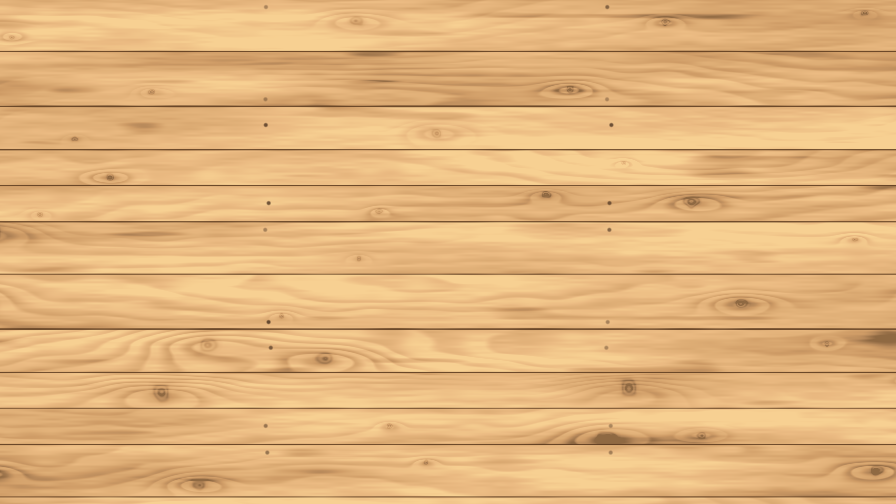
Write a WebGL 1 fragment shader that draws this texture.

```glsl
precision highp float;
// Pale wooden boards laid horizontally, with dark seams, nail heads and knots.
// Five board heights repeat down the canvas. Grain is the contour lines of a
// stretched noise field that bulges around knots. Unit: one canvas height.

uniform vec2 u_resolution;

// Layout, measured downwards from the top of each group of five boards
const float GROUP = 0.442;
const float GROUP_SHIFT = 0.002;
const vec4 SEAMS = vec4(0.104, 0.213, 0.299, 0.370);
const vec4 NAIL_ROWS = vec4(0.016, 0.199, 0.250, 0.405);
const float NAIL_START = 0.532;
const float NAIL_SPACING = 0.676;
const float NAIL_RADIUS = 0.0038;
const float SEAM_THIN = 0.0007;
const float SEAM_THICK = 0.0015;

// Grain and knots
const float RING_DENSITY = 34.0;
const float KNOT_CELL = 0.45;
const float KNOT_CHANCE = 0.6;
const float TONE_WAVE = 2.8; // boards from one dark board to the next

// Strength of each shading layer, in steps of the colour ramp
const float BASE_TONE = 0.62;
const float BOARD_TONE = 0.6;
const float RING_TONE = 1.3;
const float BROAD_TONE = 3.5;
const float STREAK_TONE = 1.2;
const float FIBRE_TONE = 0.9;
const float STAIN_TONE = 2.0;
const float HALO_TONE = 0.4;
const float KNOT_TONE = 2.4;
const float CORNER_TONE = 1.5;

// Wood colours, light to dark
const vec3 PALE = vec3(0.96, 0.80, 0.56);
const vec3 HONEY = vec3(0.92, 0.73, 0.51);
const vec3 TAN = vec3(0.87, 0.68, 0.46);
const vec3 BROWN = vec3(0.81, 0.61, 0.40);
const vec3 UMBER = vec3(0.71, 0.53, 0.35);
const vec3 DARK = vec3(0.56, 0.41, 0.26);
const vec3 SEAM_COLOR = vec3(0.36, 0.23, 0.12);
const vec3 NAIL_COLOR = vec3(0.33, 0.23, 0.15);

float hash(vec2 p) {
  vec3 q = fract(p.xyx * vec3(0.1031, 0.1030, 0.0973));
  q += dot(q, q.yzx + 33.33);
  return fract((q.x + q.y) * q.z);
}

float noise(vec2 p) {
  vec2 i = floor(p), f = fract(p);
  f = f * f * (3.0 - 2.0 * f);
  vec2 e = vec2(1.0, 0.0);
  return mix(mix(hash(i), hash(i + e), f.x),
             mix(hash(i + e.yx), hash(i + e.xx), f.x), f.y);
}

float min4(vec4 v) { return min(min(v.x, v.y), min(v.z, v.w)); }
float max4(vec4 v) { return max(max(v.x, v.y), max(v.z, v.w)); }
float ramp(float x) { return clamp(x, 0.0, 1.0); }

// Colour ramp with one stop per unit of tone
vec3 woodColor(float tone) {
  vec3 c = mix(PALE, HONEY, clamp(tone, -0.25, 1.0));
  c = mix(c, TAN, ramp(tone - 1.0));
  c = mix(c, BROWN, ramp(tone - 2.0));
  c = mix(c, UMBER, ramp(tone - 3.0));
  return mix(c, DARK, ramp(tone - 4.0));
}

// x: bulge of the grain around knots, y: darkness of the knots themselves
vec2 knots(vec2 p, float board, float height) {
  vec2 sum = vec2(0.0);
  float cell = floor(p.x / KNOT_CELL);
  for (int i = -1; i <= 1; i++) {
    vec2 id = vec2(cell + float(i) + 20.0, board * 7.0 + 3.0);
    float size = hash(id + 91.7);
    float radius = mix(0.006, 0.021, size * size);
    vec2 center = vec2((cell + float(i) + hash(id + 12.3)) * KNOT_CELL,
                       (hash(id + 47.1) - 0.5) * height * 0.6);
    vec2 d = (p - center) / radius;
    float present = step(hash(id), KNOT_CHANCE);
    vec2 halo = d / vec2(mix(3.5, 6.5, size), 1.6);
    float r = length(d / vec2(1.3, 1.0)) + 0.8 * (noise(d * 0.9 + id) - 0.5);
    float core = (1.0 - smoothstep(0.1, 1.2, r)) * (0.75 + 0.25 * cos(r * 11.0));
    sum += present * vec2(mix(1.0, 3.2, size) * exp(-dot(halo, halo)), core);
  }
  return sum;
}

void main() {
  vec2 p = gl_FragCoord.xy / u_resolution.y;
  float px = 1.0 / u_resolution.y;
  float down = 1.0 - p.y + GROUP_SHIFT;

  // Find the board and the distance to its nearest seam
  float group = floor(down / GROUP);
  float q = down - group * GROUP;
  vec4 passed = step(SEAMS, vec4(q));
  float board = group * 5.0 + dot(passed, vec4(1.0));
  float top = max4(passed * SEAMS);
  float bottom = min4(mix(SEAMS, vec4(GROUP), passed));
  float middle = 0.5 * (top + bottom);
  float edge = min(q - top, bottom - q);
  vec2 b = vec2(p.x, q - middle);
  vec2 seed = vec2(board * 17.3 + 5.0, board * 31.7 + 40.0);

  // Growth rings, stronger in some stretches and around knots
  vec2 knot = knots(b, board, bottom - top);
  float rings = b.y * RING_DENSITY + knot.x
    + 6.0 * noise(b * vec2(1.5, 11.0) + seed)
    + 0.6 * noise(b * vec2(11.0, 45.0) + seed);
  float s = fract(rings);
  float line = smoothstep(0.2, 0.8, s) * (1.0 - smoothstep(0.8, 1.0, s));
  float figure = smoothstep(0.3, 0.75, noise(b * vec2(2.2, 14.0) + seed + 9.0));
  figure = 0.2 + 0.8 * figure + 0.25 * min(knot.x, 2.0);

  // Broad shading, streaks and fine fibres
  float broad = noise(b * vec2(1.8, 15.0) + seed + 23.0) - 0.5;
  float streak = noise(b * vec2(3.5, 70.0) + seed + 57.0) - 0.5;
  float fibre = noise(b * vec2(22.0, 240.0) + seed + 71.0) - 0.5;
  float stain = smoothstep(0.78, 1.0, noise(b * vec2(5.0, 55.0) + seed + 83.0));
  float wave = cos(6.2832 * (board - 1.0) / TONE_WAVE);
  vec2 fromCenter = gl_FragCoord.xy / u_resolution - 0.5;
  float tone = BASE_TONE + BOARD_TONE * wave + RING_TONE * line * figure
    + BROAD_TONE * broad + STREAK_TONE * streak + FIBRE_TONE * fibre
    + STAIN_TONE * stain + HALO_TONE * knot.x + KNOT_TONE * knot.y
    + CORNER_TONE * dot(fromCenter, fromCenter) + 0.4 * exp(-edge / 0.004);
  vec3 color = woodColor(tone);

  // Nail heads in regular columns, some worn faint
  float column = floor((p.x - NAIL_START) / NAIL_SPACING + 0.5);
  vec2 nailId = vec2(column + 9.0, board + 3.0);
  float nailX = NAIL_START + column * NAIL_SPACING + 0.012 * (hash(nailId) - 0.5);
  float nail = length(vec2(p.x - nailX, min4(abs(q - NAIL_ROWS))));
  float nailMask = 1.0 - smoothstep(NAIL_RADIUS - px, NAIL_RADIUS + px, nail);
  color = mix(color, NAIL_COLOR, nailMask * mix(0.4, 0.9, hash(nailId + 31.0)));

  // Dark seams, each with its own width and a little wear
  float seamId = board + step(middle, q);
  float width = mix(SEAM_THIN, SEAM_THICK, hash(vec2(seamId, 4.0)));
  width *= 0.75 + 0.5 * noise(vec2(p.x * 14.0, seamId * 5.0));
  float seam = 1.0 - smoothstep(width - 0.5 * px, width + 0.7 * px, edge);
  gl_FragColor = vec4(mix(color, SEAM_COLOR, 0.88 * seam), 1.0);
}
```
